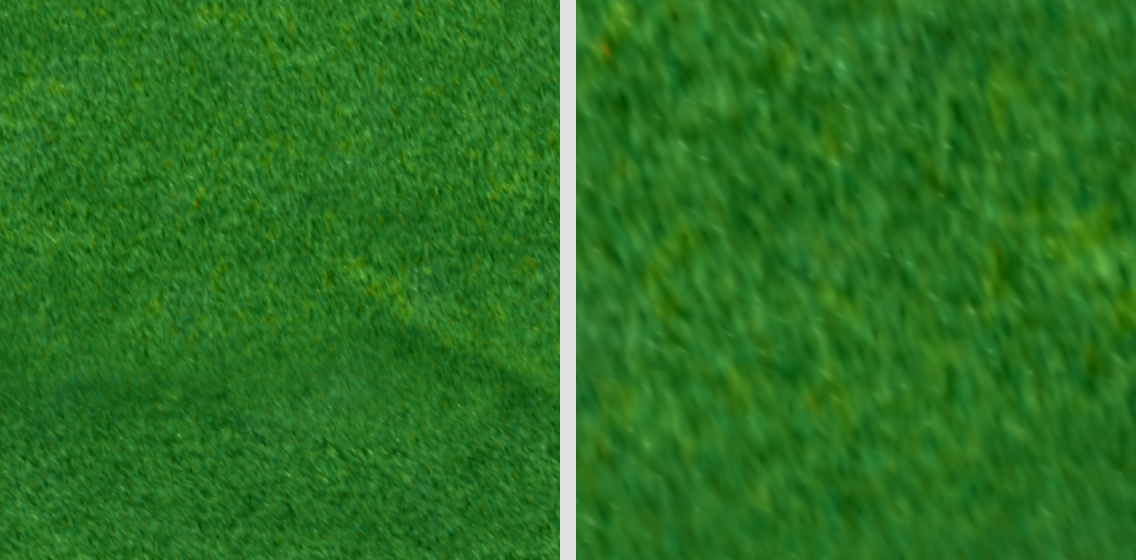
Left: the whole. Right: its middle third, enlarged.
Reproduce this texture procedurally as a WebGL 2 fragment shader.

```glsl
#version 300 es
precision highp float;

uniform vec2 u_resolution;
out vec4 fragColor;

vec2 hash2(vec2 p) {
    vec2 q = vec2(dot(p, vec2(127.1, 311.7)), dot(p, vec2(269.5, 183.3)));
    return fract(sin(q) * 43758.5453);
}

// Gradient noise, roughly -0.7 to 0.7
float gradientNoise(vec2 p) {
    vec2 cell = floor(p);
    vec2 f = p - cell;
    vec2 w = f * f * f * (f * (f * 6.0 - 15.0) + 10.0);
    vec2 e = vec2(0.0, 1.0);
    float a = dot(hash2(cell) * 2.0 - 1.0, f);
    float b = dot(hash2(cell + e.yx) * 2.0 - 1.0, f - e.yx);
    float c = dot(hash2(cell + e.xy) * 2.0 - 1.0, f - e.xy);
    float d = dot(hash2(cell + e.yy) * 2.0 - 1.0, f - e.yy);
    return mix(mix(a, b, w.x), mix(c, d, w.x), w.y);
}

float fbm(vec2 p, int octaves) {
    float sum = 0.0;
    float amplitude = 1.0;
    for (int i = 0; i < octaves; i++) {
        sum += amplitude * gradientNoise(p);
        p = mat2(1.6, 1.2, -1.2, 1.6) * p + 17.3;
        amplitude *= 0.55;
    }
    return sum;
}

vec2 rotate(vec2 p, float angle) {
    float c = cos(angle);
    float s = sin(angle);
    return vec2(c * p.x + s * p.y, c * p.y - s * p.x);
}

// Soft streaks stretched along the lean of the grass
float grassGrain(vec2 uv, float lean) {
    vec2 p = rotate(uv, lean);
    float coarse = gradientNoise(p * vec2(66.0, 34.0));
    float medium = gradientNoise(p * vec2(115.0, 54.0) + 31.7);
    float fine = gradientNoise(p * vec2(190.0, 85.0) + 73.1);
    return 0.6 * coarse + 0.9 * medium + 0.55 * fine;
}

// Scattered tapered blades, signed by brightness
float bladeLayer(vec2 uv, float lean, float density, float seed) {
    vec2 p = rotate(uv, lean) * density;
    vec2 home = floor(p);
    float sum = 0.0;
    for (int y = -1; y <= 1; y++) {
        for (int x = -1; x <= 1; x++) {
            vec2 cell = home + vec2(x, y);
            vec2 place = hash2(cell + seed);
            vec2 trait = hash2(cell + seed + 57.0);
            vec2 d = rotate(p - cell - place, (trait.x - 0.5) * 0.8);
            d /= vec2(0.13, 0.22 + 0.22 * trait.y);
            float tone = trait.x * 2.0 - 1.0;
            sum += tone * abs(tone) * exp(-dot(d, d));
        }
    }
    return sum;
}

void main() {
    vec2 uv = gl_FragCoord.xy / u_resolution;
    vec2 warped = uv + 0.006 * vec2(fbm(uv * 9.0, 2), fbm(uv * 9.0 + 40.0, 2));

    // Broad light and shade
    float patches = fbm(uv * vec2(4.0, 6.0) + 5.0, 3);
    float mottling = fbm(uv * vec2(17.0, 22.0) + 11.0, 3);
    float shade = 0.07 * patches + 0.065 * mottling;
    shade -= 0.045 * exp(-pow((uv.y - 0.3 + 0.12 * uv.x) / 0.1, 2.0)) * (1.0 - uv.x);
    shade += 0.022 * smoothstep(0.5, 0.95, uv.y);

    // Diagonal ridge with a shadow beneath it
    float ridgeY = 0.53 - 0.56 * (uv.x - 0.6) + 0.03 * fbm(uv * 9.0, 3);
    float above = uv.y - ridgeY;
    float ridgeSpan = smoothstep(0.48, 0.68, uv.x);
    float crest = ridgeSpan * exp(-pow(above / 0.026, 2.0)) * (0.75 + mottling);
    float hollow = ridgeSpan * smoothstep(0.0, -0.04, above) * smoothstep(-0.17, -0.04, above);
    shade += 0.03 * crest - 0.06 * hollow;

    // Blades lean further toward the bottom
    float lower = smoothstep(0.4, 0.2, uv.y + 0.15 * patches);
    float grain = mix(grassGrain(warped, 0.42), grassGrain(warped, 0.72), lower);
    float lean = 0.5;
    float blades = bladeLayer(warped, lean, 50.0, 3.0) + 0.8 * bladeLayer(warped, lean + 0.2, 78.0, 19.0);
    float smoothBand = exp(-pow((uv.y - 0.36) / 0.11, 2.0)) * (1.0 - 0.4 * uv.x);
    float contrast = 1.0 - 0.4 * smoothBand + 0.4 * patches;
    float detail = contrast * (0.185 * grain + 0.095 * blades);
    float fleck = contrast * smoothstep(0.3, 1.0, blades);

    // Warm tufts and cool sheen
    float tuftNoise = fbm(warped * vec2(30.0, 22.0) + 63.0, 2) + 0.4 * patches;
    float warm = smoothstep(0.1, 0.55, tuftNoise) * smoothstep(0.3, 0.5, uv.y) + 0.3 * crest;
    float cool = smoothstep(0.0, 0.6, fbm(uv * 5.0 + 91.0, 3)) + 0.25 * lower;
    float hueGrain = gradientNoise(rotate(warped, 0.3) * vec2(85.0, 50.0) + 7.0);
    float rust = smoothstep(0.3, 0.6, hueGrain) * warm;

    vec3 color = vec3(0.15, 0.443, 0.122);
    color += shade * vec3(0.75, 1.0, 0.55);
    color += detail * vec3(0.9, 1.0, 0.8);
    color += fleck * vec3(0.07, 0.04, 0.07);
    color += warm * vec3(0.06, 0.022, -0.06);
    color += cool * vec3(0.022, 0.01, 0.055);
    color += hueGrain * vec3(0.06, -0.01, -0.06);
    color += rust * vec3(0.12, -0.03, 0.01);

    fragColor = vec4(clamp(color, 0.0, 1.0), 1.0);
}
```
